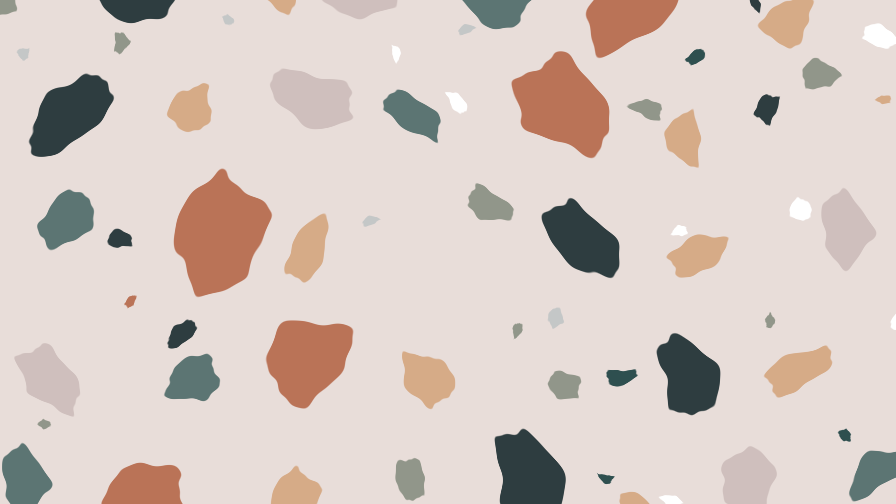
This pattern is drawn by a WebGL 1 fragment shader. Its source:

```glsl
precision highp float;
// Terrazzo: flat stone chips scattered on a pale pink ground.
// Large chips sit on a jittered, row-shifted grid; small ones fill the gaps.
// Each chip is a soft polygon, stretched, bent and roughened by sines.
uniform vec2 u_resolution;

const float TAU = 6.2831853;
const float LARGE_CELL = 0.25;
const float SMALL_CELL = 0.19;

float hash(float n) {
  return fract(sin(n * 12.9898) * 43758.5453);
}

float cellSeed(vec2 cell) {
  return 90.0 * fract(sin(dot(cell, vec2(127.1, 311.7))) * 43758.5453);
}

// Approximate signed distance to one chip centred on the origin.
float chip(vec2 p, float seed, float radius) {
  float far = length(p) - 1.6 * radius;
  if (far > 0.8 * radius) return far;

  float turn = TAU * hash(seed);
  float c = cos(turn), s = sin(turn);
  float stretch = mix(1.0, 1.38, hash(seed + 1.3));
  vec2 q = mat2(c, s, -s, c) * p / radius * vec2(1.0 / stretch, stretch);
  q.y += 0.6 * (hash(seed + 2.7) - 0.5) * (q.x * q.x - 0.3);
  q += 0.05 * sin(q.yx * vec2(5.0, 6.0) + 3.0 * turn)
     + 0.018 * sin(q.yx * vec2(13.0, 11.0) + 7.0 * turn);

  // Smooth intersection of five half-planes.
  float sharpness = mix(7.0, 18.0, hash(seed + 3.1));
  float sum = 0.0;
  for (int i = 0; i < 5; i++) {
    float side = float(i);
    float angle = TAU * (side + 0.55 * hash(seed + 4.9 + side)) / 5.0;
    float reach = mix(0.72, 1.1, hash(seed + 11.3 + side));
    float d = dot(q, vec2(cos(angle), sin(angle))) - reach;
    sum += exp(min(sharpness * d, 60.0));
  }
  return radius * log(sum) / sharpness;
}

// Colour and mean radius of the large chips.
vec4 largeKind(float slot) {
  if (slot < 0.5) return vec4(0.73, 0.45, 0.34, 0.092);  // terracotta
  if (slot < 1.5) return vec4(0.81, 0.75, 0.74, 0.060);  // mauve
  if (slot < 2.5) return vec4(0.18, 0.24, 0.25, 0.075);  // slate
  if (slot < 3.5) return vec4(0.84, 0.67, 0.53, 0.048);  // sand
  if (slot < 4.5) return vec4(0.36, 0.46, 0.45, 0.055);  // teal
  if (slot < 5.5) return vec4(0.84, 0.67, 0.53, 0.044);  // sand
  return vec4(0.57, 0.59, 0.54, 0.034);                  // sage
}

vec3 smallColour(float pick) {
  if (pick < 0.34) return vec3(1.0);
  if (pick < 0.50) return vec3(0.77, 0.78, 0.78);
  if (pick < 0.64) return vec3(0.57, 0.59, 0.54);
  if (pick < 0.78) return vec3(0.84, 0.67, 0.53);
  if (pick < 0.87) return vec3(0.18, 0.31, 0.31);
  if (pick < 0.95) return vec3(0.18, 0.24, 0.25);
  return vec3(0.73, 0.45, 0.34);
}

// Nearest large chip: rgb colour and distance.
vec4 largeChips(vec2 p) {
  vec4 nearest = vec4(0.0, 0.0, 0.0, 1.0);
  for (int j = -1; j <= 1; j++) {
    float row = floor(p.y / LARGE_CELL) + float(j);
    float shift = hash(row + 5.2);
    for (int i = -1; i <= 1; i++) {
      float column = floor(p.x / LARGE_CELL - shift) + float(i);
      float seed = cellSeed(vec2(column, row));
      // Seven kinds cycle along each row, so the colour shares stay even.
      vec4 kind = largeKind(mod(3.0 * column + row * row, 7.0));
      float radius = kind.a * mix(0.86, 1.14, hash(seed + 21.0));
      vec2 jitter = vec2(hash(seed + 22.0), hash(seed + 23.0)) - 0.5;
      vec2 centre = LARGE_CELL * (vec2(column + shift, row) + 0.5)
                  + jitter * 2.0 * max(0.02, 0.125 - 1.2 * radius);
      float d = chip(p - centre, seed, radius);
      if (d < nearest.a) nearest = vec4(kind.rgb, d);
    }
  }
  return nearest;
}

void main() {
  float pixel = 1.0 / u_resolution.y;
  vec2 p = gl_FragCoord.xy * pixel + vec2(0.07, 0.1);
  vec3 colour = vec3(0.91, 0.865, 0.85);

  vec4 large = largeChips(p);
  colour = mix(colour, large.rgb, smoothstep(0.7 * pixel, -0.7 * pixel, large.a));

  // Small chips, kept only where their centre is clear of the large ones.
  for (int j = -1; j <= 1; j++) {
    for (int i = -1; i <= 1; i++) {
      vec2 cell = floor(p / SMALL_CELL) + vec2(i, j);
      float seed = cellSeed(cell + 37.0);
      vec2 jitter = vec2(hash(seed + 31.0), hash(seed + 32.0)) - 0.5;
      vec2 centre = SMALL_CELL * (cell + 0.5 + 0.7 * jitter);
      float size = hash(seed + 33.0);
      float radius = mix(0.011, 0.027, size * size);
      float cover = smoothstep(0.7 * pixel, -0.7 * pixel, chip(p - centre, seed, radius));
      if (cover > 0.0 && largeChips(centre).a > 1.5 * radius + 0.008)
        colour = mix(colour, smallColour(hash(seed + 34.0)), cover);
    }
  }
  gl_FragColor = vec4(colour, 1.0);
}
```
